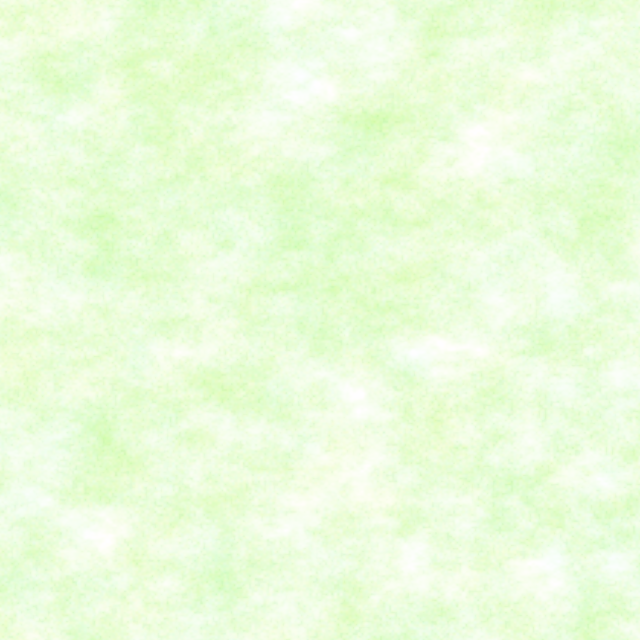
Give the GLSL for this texture, as a WebGL 2 fragment shader.

```glsl
#version 300 es
precision highp float;
// Pale green mottled paper: soft, slightly wide clouds of value noise in
// several octaves set the tint depth, a broad noise shifts it from mint to
// lime, and fine coloured grain speckles the tinted areas.

uniform vec2 u_resolution;
out vec4 fragColor;

float hash(ivec2 cell, int seed) {
    uint h = uint(cell.x) * 374761393u + uint(cell.y) * 668265263u + uint(seed) * 2246822519u;
    h = (h ^ (h >> 13)) * 1274126177u;
    h = (h ^ (h >> 16)) * 2246822519u;
    h ^= h >> 15;
    return float(h & 0xffffu) / 65535.0;
}

// Value noise centred on zero, scaled to roughly unit deviation.
float noise(vec2 p, int seed) {
    ivec2 cell = ivec2(floor(p));
    vec2 f = fract(p);
    f = f * f * (3.0 - 2.0 * f);
    float low = mix(hash(cell, seed), hash(cell + ivec2(1, 0), seed), f.x);
    float high = mix(hash(cell + ivec2(0, 1), seed), hash(cell + ivec2(1, 1), seed), f.x);
    return (mix(low, high, f.y) - 0.5) * 4.67;
}

// Octaves from broad patches down to small flecks.
float clouds(vec2 uv) {
    float sum = 0.0;
    float frequency = 6.0;
    float weight = 0.42;
    for (int i = 0; i < 6; i++) {
        sum += weight * noise(uv * vec2(0.85, 1.2) * frequency + float(i) * 7.3, i + 40);
        frequency *= 2.03;
        weight *= i == 0 ? 1.1 : (i < 3 ? 0.85 : 0.6);
    }
    return sum;
}

void main() {
    vec2 uv = gl_FragCoord.xy / min(u_resolution.x, u_resolution.y);

    float depth = clouds(uv);
    float lime = 0.6 * noise(uv * 9.0, 20) + 0.6 * noise(uv * 23.0, 21);

    // Independent grain per channel, fading out in the white patches.
    vec3 grain = vec3(noise(uv * 225.0, 30), noise(uv * 225.0, 31), noise(uv * 225.0, 32));
    float speckle = noise(uv * 210.0, 33);
    float cover = smoothstep(-1.8, 0.2, depth);
    depth += 0.23 * speckle * cover;

    vec3 color = vec3(0.931, 0.993, 0.872) - depth * vec3(0.032, 0.002, 0.056);
    color += lime * vec3(0.006, 0.0, -0.006);
    color += cover * grain * vec3(0.008, 0.002, 0.008);

    // Sparse darker green flecks.
    float fleck = smoothstep(1.2, 2.2, speckle) * cover;
    color -= fleck * vec3(0.022, 0.012, 0.012);

    fragColor = vec4(clamp(color, 0.0, 1.0), 1.0);
}
```
